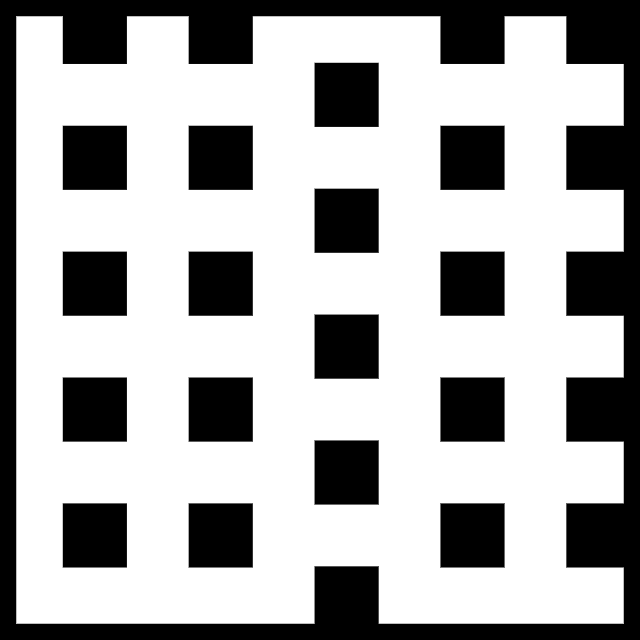
Write a Shadertoy shader that draws this pattern.

```glsl
// Black squares in five columns on white, the middle column staggered, inside a black frame.

const float PERIOD = 0.1967;                   // spacing of squares, both ways
const float SQUARE_HALF = 0.0501;              // half the side of a square
const vec2 ANCHOR = vec2(0.5416, 0.4584);      // centre of a middle-column square
const float STAGGER = 0.5;                     // shift of the other columns, in periods
const float FRAME = 0.0254;                    // frame width
const vec3 INK = vec3(0.0);
const vec3 PAPER = vec3(1.0);

// Signed distance to an axis-aligned box centred at the origin.
float boxDistance(vec2 p, vec2 halfSize) {
    vec2 d = abs(p) - halfSize;
    return length(max(d, 0.0)) + min(max(d.x, d.y), 0.0);
}

// Signed distance to the nearest square of the staggered columns.
float squaresDistance(vec2 uv) {
    vec2 grid = (uv - ANCHOR) / PERIOD;
    float column = floor(grid.x + 0.5);
    grid.y += column == 0.0 ? 0.0 : STAGGER;
    vec2 cell = fract(grid + 0.5) - 0.5;
    return boxDistance(cell * PERIOD, vec2(SQUARE_HALF));
}

void mainImage(out vec4 fragColor, in vec2 fragCoord) {
    vec2 uv = fragCoord / iResolution.xy;
    float pixel = 1.0 / min(iResolution.x, iResolution.y);

    // Join the squares and the frame into one shape.
    float frame = -boxDistance(uv - 0.5, vec2(0.5 - FRAME));
    float shape = min(squaresDistance(uv), frame);

    // One-pixel edge coverage.
    float paper = clamp(shape / pixel + 0.5, 0.0, 1.0);
    fragColor = vec4(mix(INK, PAPER, paper), 1.0);
}
```
